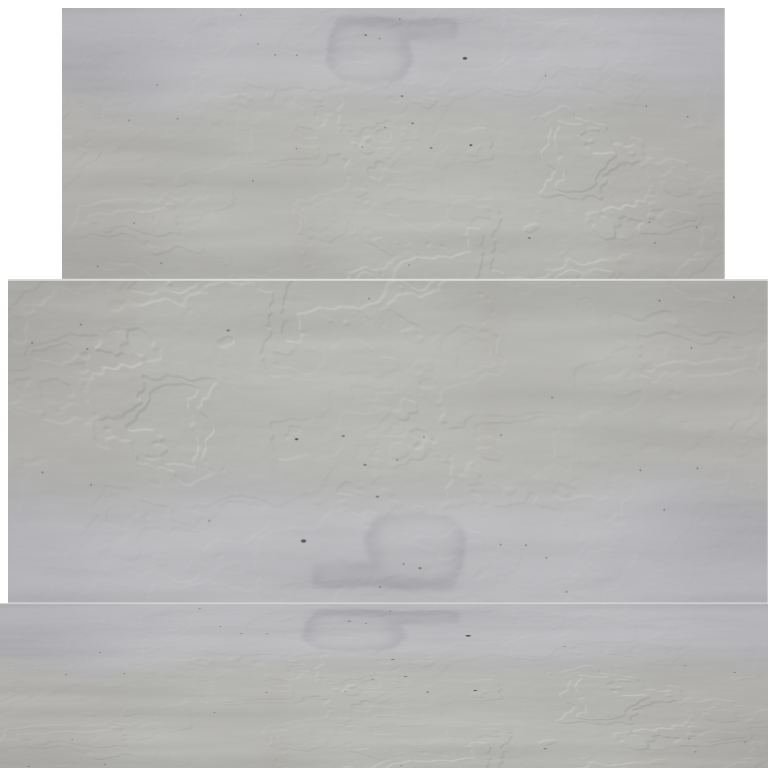
This texture is drawn by a Shadertoy shader. Its source:

```glsl
// Three stacked panels of pale weathered plaster on a white ground

float hash(vec2 p) {
    vec3 q = fract(vec3(p.xyx) * 0.1031);
    q += dot(q, q.yzx + 33.33);
    return fract((q.x + q.y) * q.z);
}

float noise(vec2 p) {
    vec2 i = floor(p), f = fract(p);
    f = f * f * (3.0 - 2.0 * f);
    return mix(mix(hash(i), hash(i + vec2(1, 0)), f.x),
               mix(hash(i + vec2(0, 1)), hash(i + vec2(1, 1)), f.x), f.y);
}

float fbm(vec2 p) {
    float sum = 0.0, amp = 0.5;
    for (int i = 0; i < 4; i++) {
        sum += amp * noise(p);
        p = mat2(0.96, 0.28, -0.28, 0.96) * p * 2.03 + 17.3;
        amp *= 0.5;
    }
    return sum / 0.9375;
}

float box(vec2 p, vec2 halfSize, float radius) {
    vec2 d = abs(p) - halfSize + radius;
    return length(max(d, 0.0)) + min(max(d.x, d.y), 0.0) - radius;
}

// Flaked layers: noise contours become low steps
float relief(vec2 s) {
    float n = fbm(s * vec2(13.0, 19.0) + 4.0);
    float steps = smoothstep(0.46, 0.50, n) + smoothstep(0.60, 0.64, n);
    return steps + 0.55 * fbm(s * vec2(75.0, 110.0));
}

// Slab coordinates: x runs 0 to 1, y runs down from the stained edge
vec3 plaster(vec2 s) {
    float body = smoothstep(0.09, 0.20, s.y + 0.05 * (noise(s * 7.0) - 0.5));
    vec3 col = mix(vec3(0.722, 0.722, 0.735), vec3(0.712, 0.711, 0.697), body);

    // Broad clouds, brushed streaks and darker ends
    col += 0.050 * (fbm(s * vec2(4.0, 9.0) + 31.0) - 0.5);
    col += 0.060 * (fbm(s * vec2(3.5, 34.0) + 9.0) - 0.5);
    col += 0.014 * (fbm(s * vec2(30.0, 150.0)) - 0.5);
    float ends = smoothstep(0.28, 0.0, s.x) + smoothstep(0.78, 1.0, s.x);
    col -= vec3(0.026, 0.028, 0.024) * ends;
    col -= 0.014 * smoothstep(0.30, 0.42, s.y);

    // Rough upright seams
    float seams = exp(-pow((s.x - 0.365) / 0.016, 2.0))
                + exp(-pow((s.x - 0.845) / 0.030, 2.0));
    seams *= smoothstep(0.12, 0.22, s.y);
    col -= vec3(0.008, 0.011, 0.017) * seams * noise(s * vec2(30.0, 18.0));

    // Raking light over the flakes
    vec2 lightStep = vec2(0.0011, 0.0016);
    float slope = relief(s + lightStep) - relief(s - lightStep);
    float worn = smoothstep(0.36, 0.62, fbm(s * vec2(7.0, 10.0) + 52.0));
    float strength = mix(0.012, 0.013 + 0.030 * worn, body);
    strength *= 1.0 - 0.5 * clamp(ends, 0.0, 1.0) + 0.6 * seams;
    col += clamp(slope * strength, -0.045, 0.05);

    // Damp stain with a darker rim and a side arm
    vec2 wobble = 0.018 * (vec2(fbm(s * 24.0), fbm(s * 24.0 + 40.0)) - 0.5);
    vec2 w = s + wobble;
    float stain = min(box(w - vec2(0.465, 0.062), vec2(0.064, 0.052), 0.036),
                      box(w - vec2(0.530, 0.034), vec2(0.066, 0.020), 0.008));
    float rim = exp(-pow((stain + 0.007) / (stain < -0.007 ? 0.013 : 0.006), 2.0));
    rim *= 0.45 + 0.9 * noise(s * 19.0 + 3.0);
    float inside = smoothstep(0.004, -0.008, stain);
    col -= vec3(0.038, 0.043, 0.040) * rim + 0.009 * inside;
    return col;
}

// Larger pits, then a thin scatter of tiny ones
float pits(vec2 s, float px) {
    vec2 centers[7] = vec2[7](vec2(0.608, 0.076), vec2(0.617, 0.207),
        vec2(0.513, 0.133), vec2(0.557, 0.211), vec2(0.458, 0.041),
        vec2(0.705, 0.347), vec2(0.529, 0.174));
    float dark = 0.0;
    for (int i = 0; i < 7; i++) {
        float r = i == 0 ? 0.0026 : 0.0016;
        float d = length((s - centers[i]) * vec2(0.8, 1.2));
        dark = max(dark, (i < 2 ? 0.38 : 0.22) * smoothstep(r + px, r - px, d));
    }
    vec2 cell = floor(s * 32.0);
    vec2 spot = 0.2 + 0.6 * vec2(hash(cell + 5.0), hash(cell + 71.0));
    float d = length(fract(s * 32.0) - spot) / 32.0;
    float tiny = step(0.93, hash(cell + 19.0)) * smoothstep(0.0012 + px, 0.0, d);
    return max(dark, 0.16 * tiny);
}

float inRect(vec2 p, vec2 lo, vec2 hi, vec2 px) {
    vec2 a = clamp((p - lo) / px + 0.5, 0.0, 1.0);
    vec2 b = clamp((hi - p) / px + 0.5, 0.0, 1.0);
    return a.x * a.y * b.x * b.y;
}

void mainImage(out vec4 fragColor, in vec2 fragCoord) {
    vec2 px = 1.0 / iResolution.xy;
    vec2 p = vec2(fragCoord.x, iResolution.y - fragCoord.y) * px;

    // The same slab: upright, turned half round, then flattened
    vec2 s = (p - vec2(0.0807, 0.0104)) / 0.863;
    if (p.y > 0.3635) s = (vec2(1.0104, 0.7813) - p) / 1.0117;
    if (p.y > 0.7855) s = (p - vec2(-0.0182, 0.7865)) / vec2(1.0326, 0.543);
    vec3 slab = plaster(s) - pits(s, px.y);

    float top = inRect(p, vec2(0.0807, 0.0104), vec2(0.944, 0.364), px);
    float middle = inRect(p, vec2(0.0104, 0.364), vec2(1.01, 0.7855), px);
    float bottom = inRect(p, vec2(-0.01, 0.7855), vec2(1.01, 1.01), px);
    vec3 col = mix(vec3(1.0), slab, clamp(top + middle + bottom, 0.0, 1.0));

    // Pale joints and right-hand edges
    float joint = inRect(p, vec2(0.0104, 0.3630), vec2(1.01, 0.3656), px);
    joint += 0.7 * inRect(p, vec2(-0.01, 0.7843), vec2(1.01, 0.7866), px);
    joint += 0.5 * inRect(p, vec2(0.9425, 0.0104), vec2(0.944, 0.364), px);
    joint += 0.4 * inRect(p, vec2(0.9985, 0.364), vec2(1.01, 0.7855), px);
    col = mix(col, max(col, vec3(0.86, 0.86, 0.85)), clamp(joint, 0.0, 1.0));
    fragColor = vec4(col, 1.0);
}
```
